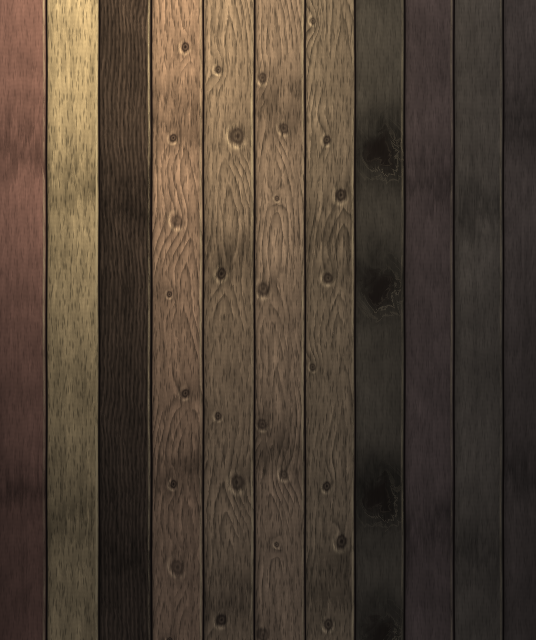
Reproduce this texture procedurally as a Shadertoy shader.

```glsl
const float TAU = 6.2831853;
const float PLANK_WIDTH = 0.095;   // fraction of canvas width
const float FIRST_SEAM = 0.087;
const float SEAM_DRIFT = 0.008;    // slow variation in plank width
const float PERIOD = 6.8;          // vertical repeat, in plank widths
const float ARCHES = 6.0;          // grain arches per vertical repeat
const float GRAIN_DEPTH = 0.46;
const float FIBRE_DEPTH = 0.15;
const float SEAM_HALF = 0.011;
const vec2 LAMP = vec2(0.29, 0.0); // measured from the upper left
const vec2 LAMP_REACH = vec2(0.45, 0.52);
const vec2 BURL_ROWS = vec2(2.95, 2.70); // first row and spacing
const vec3 LAMP_COLOUR = vec3(1.08, 1.08, 1.06);
const vec3 SHADE_COLOUR = vec3(0.42, 0.44, 0.49);
const vec3 EDGE_COLOUR = vec3(0.90, 0.78, 0.57);
const vec3 GAP_COLOUR = vec3(0.11, 0.08, 0.07);
const vec3 KNOT_COLOUR = vec3(0.15, 0.11, 0.09);
const vec3 PLANK_TINT[11] = vec3[11](
    vec3(0.62, 0.44, 0.36), vec3(0.77, 0.65, 0.46), vec3(0.29, 0.23, 0.18),
    vec3(0.69, 0.54, 0.41), vec3(0.65, 0.53, 0.40), vec3(0.68, 0.55, 0.42),
    vec3(0.64, 0.53, 0.40), vec3(0.41, 0.36, 0.29), vec3(0.44, 0.36, 0.32),
    vec3(0.48, 0.42, 0.35), vec3(0.45, 0.38, 0.33));

vec2 hash2(vec2 p) {
    return fract(sin(vec2(dot(p, vec2(127.1, 311.7)), dot(p, vec2(269.5, 183.3)))) * 4375.85);
}

float layeredSines(vec2 q) {
    float sum = 0.0, gain = 0.5;
    for (int i = 0; i < 5; i++) {
        q += 0.8 * sin(q.yx * 1.3 + float(i) * 2.1);
        sum += gain * sin(q.x) * cos(q.y);
        q = mat2(1.7, 0.5, -0.5, 1.7) * q;
        gain *= 0.6;
    }
    return sum;
}

float cellular(vec2 p) {
    vec2 cell = floor(p);
    float nearest = 2.0;
    for (int y = -1; y <= 1; y++)
        for (int x = -1; x <= 1; x++) {
            vec2 c = cell + vec2(x, y);
            nearest = min(nearest, length(c + hash2(c) - p));
        }
    return nearest;
}

// Signed offset to the nearest vertical repeat
float wrapped(float d) { return d - PERIOD * round(d / PERIOD); }

void mainImage(out vec4 fragColor, in vec2 fragCoord) {
    vec2 uv = fragCoord / iResolution.xy;
    uv.y = 1.0 - uv.y;
    float drift = SEAM_DRIFT * sin(4.13 * (uv.x - FIRST_SEAM));
    vec2 p = vec2((uv.x - drift - FIRST_SEAM) / PLANK_WIDTH + 1.0,
                  uv.y * iResolution.y / (iResolution.x * PLANK_WIDTH));
    float pixel = 1.0 / (iResolution.x * PLANK_WIDTH);
    p.x += 0.004 * sin(p.y * 1.9 + 2.0 * round(p.x));
    float id = clamp(floor(p.x), 0.0, 10.0);
    float x = p.x - id;
    bool knotty = id > 2.5 && id < 6.5;
    bool burled = id == 7.0;
    float smoothness = id == 0.0 || id > 6.5 ? 0.45 : 1.0;

    // Fibres and blotches
    float fibre = layeredSines(vec2(x * 15.0, p.y * 0.6 * smoothness) + id * 17.3);
    float fine = layeredSines(vec2(x * 34.0, p.y * 5.0) + id * 9.1);
    float cloud = layeredSines(vec2(x * 1.6, p.y * 1.3) + id * 5.7);
    float blotch = cellular(vec2(x * 3.0 + fibre, p.y * 2.2 + fine * 0.4) + id * 13.0);
    float fleck = cellular(vec2(x * 15.0, p.y * 3.0 + 0.5 * fibre) + id * 31.0);

    // Arched grain lines, bent around knots
    vec2 trait = hash2(vec2(id, 4.0));
    float heart = 0.5 + 0.22 * sin(id * 2.4) + 0.06 * sin(2.0 * TAU * p.y / PERIOD);
    float phase = (8.0 + 4.0 * trait.x) * pow(abs(x - heart), 1.25) - ARCHES * p.y / PERIOD;
    phase += 0.45 * layeredSines(vec2(x * 2.5, p.y * 1.2) + id * 3.0) + 0.06 * fine;
    float core = 0.0, rim = 0.0, halo = 0.0;
    float knots = knotty ? (id == 4.0 ? 3.0 : 4.0) : (burled ? 2.0 : 0.0);
    for (float k = 0.0; k < knots; k++) {
        vec2 place = hash2(vec2(id * 3.1, k + 2.0));
        vec2 kind = hash2(vec2(k + 7.0, id * 1.7));
        float radius = 0.055 + 0.11 * kind.x * kind.x;
        vec2 centre = vec2(0.15 + 0.7 * place.x, (k + 0.1 + 0.8 * place.y) * PERIOD / knots);
        if (burled) {
            radius = 0.34;
            centre = vec2(0.52, BURL_ROWS.x + BURL_ROWS.y * k);
        }
        vec2 q = vec2(x - centre.x, wrapped(p.y - centre.y) * 0.85);
        q.y += 0.3 * (kind.y - 0.5) * q.x;
        float swirl = layeredSines(q * 7.0 + 5.0 * k);
        float d = length(q) / radius + (burled ? 0.55 * swirl : 0.14 * fine) + 0.12 * cloud;
        float ring = 0.7 + 0.3 * cos(d * 9.0);
        float facing = 0.5 + 0.5 * dot(normalize(q + 1e-4), vec2(burled ? 0.7 : -0.7, 0.7));
        halo += exp(-d * d * 0.22);
        if (burled) {
            core += 0.75 * (1.0 - smoothstep(0.2, 1.3, d));
            rim += pow(0.5 + 0.5 * sin(d * 13.0), 5.0) * exp(-pow((d - 1.1) * 1.7, 2.0)) * facing;
        } else {
            core += (1.0 - smoothstep(0.4, 1.1, d)) * ring * (0.5 + 0.5 * kind.y);
            rim += exp(-pow((d - 1.25) * 3.5, 2.0)) * facing * (0.7 + 0.8 * fine);
        }
        phase += 1.8 * exp(-dot(q * vec2(1.0, 0.5), q) / (7.0 * radius * radius));
    }
    float band = fract(phase);
    float grain = band * band * (1.0 - smoothstep(0.80, 1.0, band));
    grain *= smoothstep(-0.50, 0.40, cloud + 0.7 * fibre);
    float ripple = sin(TAU * (13.0 * x + 0.8 * cloud + 0.5 * sin(p.y * 0.8)));

    // Wood surface
    vec3 wood = PLANK_TINT[int(id)];
    float tone = 1.04 + FIBRE_DEPTH * smoothness * fibre + 0.13 * fine * smoothness + 0.15 * cloud;
    tone *= 1.0 - GRAIN_DEPTH * (knotty ? 1.0 : 0.15) * grain;
    tone *= 1.0 - 0.22 * smoothness * (1.0 - smoothstep(0.08, 0.32, fleck));
    if (id == 2.0) tone *= 1.0 + 0.16 * ripple;
    if (burled) tone *= 1.0 - 0.45 * min(halo, 1.0);
    float stain = wrapped(p.y - 3.5 - 1.5 * sin(2.7 * (id - 1.0)));
    tone *= 1.0 - exp(-stain * stain * 3.0) * (0.08 + 0.25 * blotch);
    tone *= 1.0 - 0.15 * halo * float(knotty);
    tone *= 1.0 + 0.012 * sin(p.y * 70.0 + 3.0 * fibre) + 0.12 * (0.45 - blotch);
    wood *= tone;
    wood = mix(wood, KNOT_COLOUR, 0.9 * clamp(core, 0.0, 1.0));
    wood += EDGE_COLOUR * (burled ? 0.20 : 0.34) * max(rim, 0.0);

    // Thin dark gaps with a worn bright edge on their left
    float seam = round(p.x);
    float gap = p.x - seam;
    float wear = 0.55 + 0.22 * sin(p.y * 0.9 + 2.3 * seam) + 0.40 * fine;
    wear *= seam == 2.0 ? 1.3 : (seam > 7.5 ? 0.55 : 0.85);
    float bright = exp(-pow((gap + 0.052) / 0.021, 2.0));
    wood *= 1.0 - 0.30 * exp(-abs(gap) * 20.0);
    wood = mix(wood, EDGE_COLOUR, bright * clamp(wear, 0.08, 0.9));
    wood = mix(GAP_COLOUR, wood, smoothstep(SEAM_HALF - 0.5 * pixel, SEAM_HALF + pixel, abs(gap)));

    // Lamp falloff and darkened sides
    vec2 reach = (uv - LAMP) / LAMP_REACH;
    vec3 light = mix(SHADE_COLOUR, LAMP_COLOUR, exp(-dot(reach, reach)));
    light *= 1.0 - 0.28 * pow(abs(2.0 * uv.x - 1.0), 2.0) * smoothstep(0.1, 0.9, uv.y);
    fragColor = vec4(clamp(wood * light, 0.0, 1.0), 1.0);
}
```
